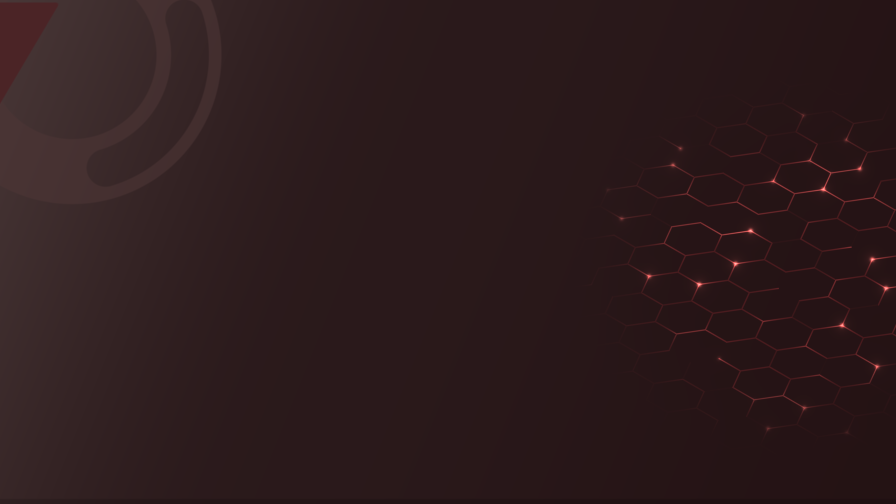
Give the GLSL for this background, as a Shadertoy shader.

```glsl
const vec3 LIGHT_MAROON = vec3(0.300, 0.232, 0.230);
const vec3 DARK_MAROON = vec3(0.166, 0.100, 0.106);
const vec3 DEEP_MAROON = vec3(0.143, 0.074, 0.080);
const vec3 RING_TINT = vec3(0.300, 0.208, 0.208);
const vec3 WEDGE_RED = vec3(0.295, 0.140, 0.150);
const vec3 EMBER = vec3(0.50, 0.10, 0.12);
const vec3 HOT = vec3(0.85, 0.36, 0.34);

// Skewed honeycomb: one cell origin and its two lattice steps
const vec2 LATTICE_ORIGIN = vec2(1.375, 0.5255);
const mat2 LATTICE = mat2(0.0995, -0.0162, 0.0273, -0.0572);

float hash(vec2 p) {
    return fract(sin(dot(p, vec2(127.1, 311.7))) * 43758.5453);
}

float fill(float d, float px) {
    return 1.0 - smoothstep(-px, px, d);
}

// Arc with round caps, symmetric about the direction "axis"
float arcDistance(vec2 p, float axis, float aperture, float radius, float halfWidth) {
    float c = cos(axis), s = sin(axis);
    p = vec2(c * p.x + s * p.y, abs(c * p.y - s * p.x));
    vec2 cap = radius * vec2(cos(aperture), sin(aperture));
    float d = atan(p.y, p.x) < aperture ? abs(length(p) - radius) : length(p - cap);
    return d - halfWidth;
}

// Corner between two half planes, rounded by r
float roundCorner(float d1, float d2, float r) {
    vec2 q = vec2(d1, d2) + r;
    return length(max(q, 0.0)) + min(max(q.x, q.y), 0.0) - r;
}

// x: distance to the segment, y: position along it
vec2 segment(vec2 p, vec2 a, vec2 b) {
    vec2 ab = b - a;
    float h = clamp(dot(p - a, ab) / dot(ab, ab), 0.0, 1.0);
    return vec2(length(p - a - ab * h), h);
}

vec3 background(vec2 p) {
    float t = p.x + 0.4 * (1.0 - p.y);
    vec3 col = mix(LIGHT_MAROON, DARK_MAROON, smoothstep(-0.35, 0.90, t) * 1.08 - 0.08);
    return mix(col, DEEP_MAROON, smoothstep(0.9, 2.1, t));
}

vec3 addEmblem(vec3 col, vec2 p, float px) {
    // Wide ring with a curved slot cut out
    vec2 q = p - vec2(0.1435, 0.891);
    float ring = abs(length(q) - 0.2315) - 0.0645;
    float slot = arcDistance(q, -0.485, 0.80, 0.2335, 0.0375);
    col = mix(col, RING_TINT, 0.6 * fill(max(ring, -slot), px));

    // Red wedge in the corner
    float slope = dot(p - vec2(0.119, 0.995), vec2(0.860, -0.509));
    return mix(col, WEDGE_RED, fill(roundCorner(slope, p.y - 0.995, 0.008), px));
}

float vertexHash(vec2 vertex) {
    return hash(floor(vertex) + 37.0 * step(0.5, fract(vertex.x)));
}

float nodeGlow(vec2 p, vec2 vertex) {
    float d = length(p - LATTICE_ORIGIN - LATTICE * vertex);
    float spark = exp(-d * d * 60000.0) + 0.22 * exp(-d * 130.0);
    return spark * smoothstep(0.86, 0.96, vertexHash(vertex));
}

// x: line light, y: heat of that line, z: light of the nodes
vec3 honeycomb(vec2 p, float px) {
    vec2 cell = floor(inverse(LATTICE) * (p - LATTICE_ORIGIN));
    vec3 light = vec3(0.0);
    for (int j = -1; j <= 1; j++)
    for (int i = -1; i <= 1; i++) {
        vec2 a = cell + vec2(i, j) + 1.0 / 3.0;
        light.z += nodeGlow(p, a) + nodeGlow(p, a + 1.0 / 3.0);
        // Three edges leave each vertex
        for (int k = 0; k < 3; k++) {
            vec2 b = a + 1.0 / 3.0 - vec2(k == 1, k == 2);
            vec2 s = segment(p, LATTICE_ORIGIN + LATTICE * a, LATTICE_ORIGIN + LATTICE * b);
            float heat = pow(mix(vertexHash(a), vertexHash(b), s.y), 3.0);
            float present = smoothstep(0.08, 0.35, hash(a * 3.0 + float(k) * 17.0));
            float line = present * (1.0 - smoothstep(0.0, 0.0008 + px, s.x));
            light.xy = max(light.xy, line * vec2(0.28 + 0.5 * heat, heat));
        }
    }
    return light;
}

void mainImage(out vec4 fragColor, in vec2 fragCoord) {
    vec2 p = fragCoord / iResolution.y;
    float px = 1.0 / iResolution.y;
    vec3 col = addEmblem(background(p), p, px);

    // Glowing mesh, fading out from its middle
    float reach = length((p - vec2(1.56, 0.47)) / vec2(0.41, 0.365));
    float fade = 1.0 - smoothstep(0.45, 1.05, reach);
    vec3 mesh = honeycomb(p, px);
    col = mix(col, DEEP_MAROON, 0.5 * fade);
    col += fade * (mix(EMBER, HOT, mesh.y) * mesh.x + HOT * mesh.z);

    // Thin dark strip along the bottom
    col *= 1.0 - 0.15 * fill(p.y - 0.010, px);
    fragColor = vec4(col, 1.0);
}
```
